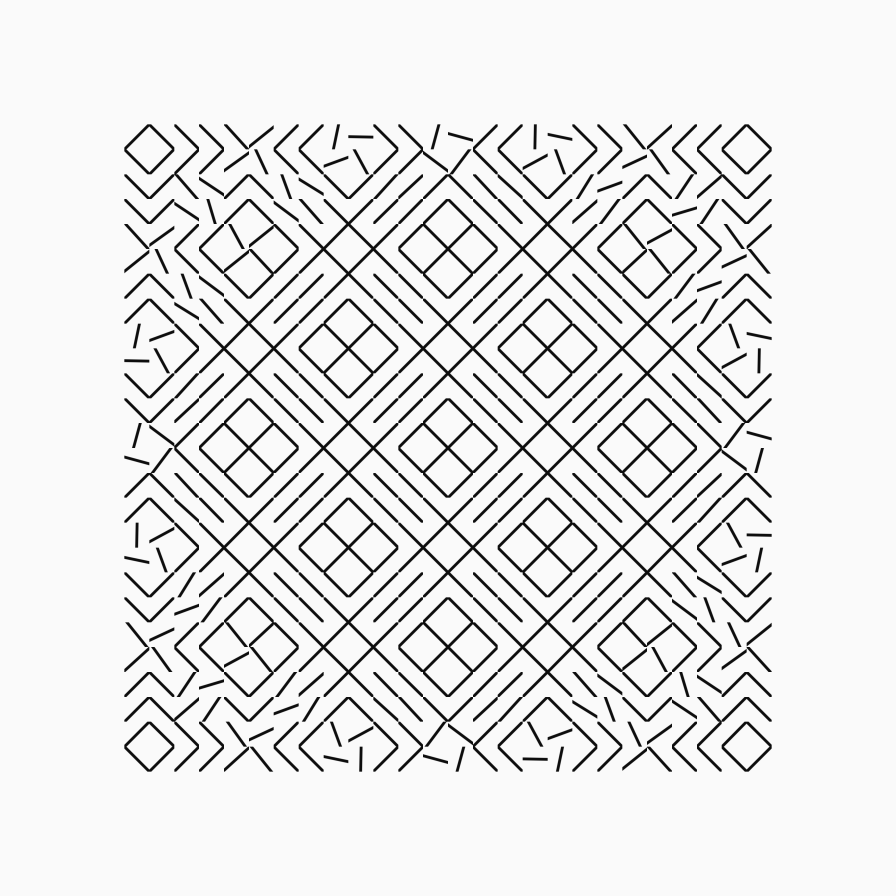
Write a Shadertoy shader that draws this pattern.

```glsl
// A square of diagonal tiles forming a lattice of nested diamonds.
// Each tile holds one line clipped to its cell; away from the centre the
// tiles swivel by a quarter turn, so the lattice breaks up near its border.

const float PI = 3.14159265;
const float CELLS_ACROSS = 36.0;   // cells over the whole canvas
const float HALF_GRID = 13.0;      // cells from centre to the tiled border
const float HALF_LINE = 0.057;     // half stroke width, in cells
const vec3 PAPER = vec3(0.98);
const vec3 INK = vec3(0.05);

// Distance to the nearest multiple of the period.
vec2 foldRepeat(vec2 v, float period) {
    return abs(mod(v + 0.5 * period, period) - 0.5 * period);
}

// Resting angle of a tile: rising or falling diagonal.
float latticeAngle(vec2 diagonal) {
    bool rising = diagonal.x > diagonal.y;
    bool crossing = abs(diagonal.x + diagonal.y - 4.0) > 2.5;
    return (rising != crossing) ? 0.25 * PI : 0.75 * PI;
}

// Direction of the swivel: -1, 0 or 1 quarter turns.
float swivelSign(vec2 diagonal) {
    vec2 oddEven = mod(diagonal.x, 2.0) > 0.5 ? diagonal.xy : diagonal.yx;
    return (oddEven.x - 2.0) * abs(oddEven.y - 2.0) * 0.5;
}

// Logistic rise from 0 at the centre to 1 in the corners.
float swivelAmount(float radius, float middle, float steepness) {
    return 1.0 / (1.0 + exp(-steepness * (radius - middle)));
}

// Ink coverage at a point given in cells from the centre.
float tileInk(vec2 point, float blur) {
    if (max(abs(point.x), abs(point.y)) > HALF_GRID) return 0.0;
    vec2 centre = floor(point) + 0.5;
    vec2 diagonals = vec2(centre.x - centre.y, centre.x + centre.y);
    vec2 diagonal = foldRepeat(floor(diagonals + 0.5), 8.0);

    float turn = swivelSign(diagonal) * swivelAmount(length(centre), 12.95, 1.6);
    float angle = latticeAngle(diagonal) + 0.5 * PI * turn;
    vec2 normal = vec2(-sin(angle), cos(angle));
    float dist = abs(dot(point - centre, normal));
    return 1.0 - smoothstep(HALF_LINE - blur, HALF_LINE + blur, dist);
}

void mainImage(out vec4 fragColor, in vec2 fragCoord) {
    float cellsPerPixel = CELLS_ACROSS / min(iResolution.x, iResolution.y);
    vec2 pixel = fragCoord - 0.5 * iResolution.xy;

    // Average a 3 by 3 grid of samples to smooth the clipped line ends.
    float ink = 0.0;
    for (int j = -1; j <= 1; j++) {
        for (int i = -1; i <= 1; i++) {
            vec2 offset = vec2(float(i), float(j)) / 3.0;
            ink += tileInk((pixel + offset) * cellsPerPixel, 0.4 * cellsPerPixel);
        }
    }
    fragColor = vec4(mix(PAPER, INK, ink / 9.0), 1.0);
}
```
